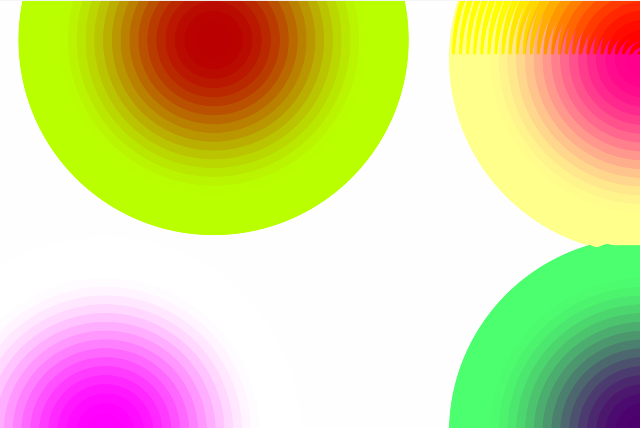
A Shadertoy shader for this background:

```glsl
// Four large discs with stepped radial gradients on white, one crossed by curved teeth.

const float RADIUS = 0.456;
const float RING_WIDTH = 0.0203;
const float CORE_SOFTNESS = 0.039;
const float RING_COUNT = 16.0;

const vec3 WHITE = vec3(1.0, 0.995, 1.0);
const vec2 LIME = vec2(0.73, 0.0);      // red and blue parts of each disc
const vec2 YELLOW = vec2(1.0, 0.55);
const vec2 MINT = vec2(0.30, 0.43);
const vec2 MAGENTA = vec2(1.0, 1.0);

// Coverage of the region where d is negative
float coverage(float d, float pixel) {
    return 1.0 - smoothstep(-0.5 * pixel, 0.5 * pixel, d);
}

// Green level: eased steps, with wider rings near the core
float ringLevel(float r, float pixel) {
    float n = (length(vec2(r, CORE_SOFTNESS)) - CORE_SOFTNESS) / RING_WIDTH;
    float blur = pixel / RING_WIDTH;
    float stepped = floor(n) + smoothstep(1.0 - blur, 1.0, fract(n));
    return smoothstep(0.0, RING_COUNT, stepped);
}

// Paints one disc, cut off above the height "top" (y points down)
vec3 paintDisc(vec3 base, vec2 p, vec2 centre, vec2 redBlue, float top, float pixel) {
    float r = length(p - centre);
    vec3 colour = vec3(redBlue.x, ringLevel(r, pixel), redBlue.y);
    return mix(base, colour, coverage(max(r - RADIUS, top - p.y), pixel));
}

// Pale slivers between curved teeth, narrowing with height above the line
float paleTeeth(vec2 p, vec2 centre, float line, float pixel) {
    float pitch = 0.0165;
    float r = length(p - centre);
    float height = max(line - p.y, 0.0);
    float reach = 0.03 + 0.2 * pow(r / RADIUS, 2.0);
    float width = 0.6 * max(1.0 - height / reach, 0.0);
    float offset = abs(fract(r / pitch) - 0.5) - 0.5 * width;
    float sliver = coverage(offset * pitch, pixel) * step(0.001, width);
    return mix(sliver, 1.0, coverage(line - p.y, pixel));
}

void mainImage(out vec4 fragColor, in vec2 fragCoord) {
    float pixel = 1.0 / iResolution.y;
    vec2 p = vec2(fragCoord.x, iResolution.y - fragCoord.y) * pixel;

    // Left discs
    vec3 colour = paintDisc(WHITE, p, vec2(0.499, 0.0935), LIME, -1.0, pixel);
    colour = paintDisc(colour, p, vec2(0.246, 1.010), MAGENTA, -1.0, pixel);

    // Upper right disc, losing its blue inside the teeth
    vec2 upper = vec2(1.505, 0.137);
    vec2 warm = YELLOW * vec2(1.0, paleTeeth(p, upper, 0.127, pixel));
    colour = paintDisc(colour, p, upper, warm, -1.0, pixel);

    // Lower right disc, joined along a slightly wavy seam
    float wave = cos(115.0 * (p.x - 1.394)) * (1.0 - smoothstep(1.40, 1.45, p.x));
    colour = paintDisc(colour, p, vec2(1.505, 1.010), MINT, 0.573 + 0.004 * wave, pixel);

    // Thin pale line along the top
    colour = mix(colour, vec3(0.95, 0.96, 0.97), coverage(p.y - 0.002, pixel));

    fragColor = vec4(colour, 1.0);
}
```
